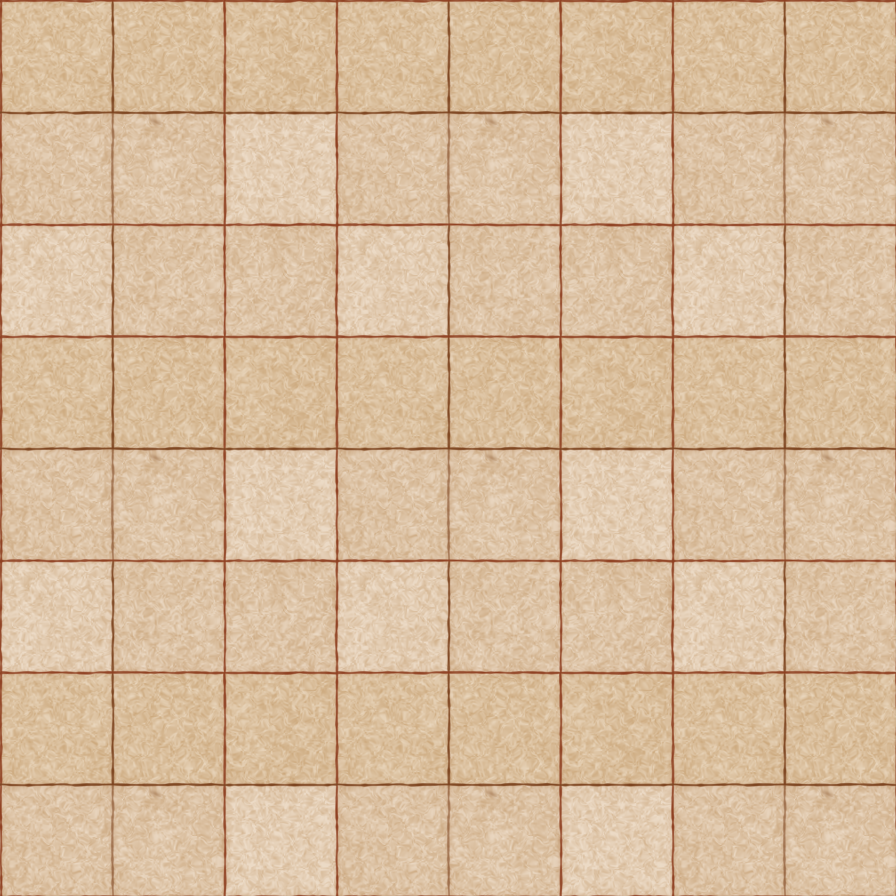
Reproduce this texture procedurally as a three.js fragment shader.

```glsl
// Square grid of grainy sandstone tiles with thin rust joints, in a 3 by 3 tint cycle.
#define TILES 8.0
#define CYCLE 3.0
#define JOINT_HALF_WIDTH 0.0095
#define JOINT_SOFTNESS 0.008
#define JOINT_OFFSET 0.007
#define GRAIN_SCALE 29.0
#define GRAIN_CONTRAST 0.95
#define SAND_DARK vec3(0.815, 0.685, 0.535)
#define SAND_LIGHT vec3(0.912, 0.836, 0.748)
#define RUST vec3(0.56, 0.25, 0.13)
#define BROWN vec3(0.47, 0.27, 0.12)

varying vec2 vUv;

float hash(vec2 p) {
  vec3 q = fract(vec3(p.xyx) * 0.1031);
  q += dot(q, q.yzx + 33.33);
  return fract((q.x + q.y) * q.z);
}

float noise(vec2 p) {
  vec2 i = floor(p);
  vec2 f = fract(p);
  f = f * f * (3.0 - 2.0 * f);
  float low = mix(hash(i), hash(i + vec2(1.0, 0.0)), f.x);
  float high = mix(hash(i + vec2(0.0, 1.0)), hash(i + vec2(1.0, 1.0)), f.x);
  return mix(low, high, f.y);
}

// 1 where the cyclic index equals n
float isIndex(float index, float n) {
  return 1.0 - step(0.5, abs(index - n));
}

// Lightness of a tile by its column and row in the cycle
float tileTint(vec2 id) {
  float pale = isIndex(id.x, 2.0) * isIndex(id.y, 1.0)
             + isIndex(id.x, 0.0) * isIndex(id.y, 2.0);
  float tint = (hash(id + 4.7) - 0.5) * 0.06;
  tint += 0.25 * pale - 0.07 * isIndex(id.y, 0.0);
  return tint + 0.04 * isIndex(id.y, 1.0);
}

// Fine pitted grain with faint broad mottling
float stoneGrain(vec2 p) {
  vec2 warp = vec2(noise(p * 14.0), noise(p * 14.0 + 51.0)) - 0.5;
  vec2 q = p * GRAIN_SCALE + warp * 1.5;
  float grain = (noise(q) - 0.5) * 0.6;
  grain += (noise(q * 1.9 + 17.0) - 0.5) * 0.65;
  grain += (noise(p * 6.0 + 31.0) - 0.5) * 0.15;
  grain += (noise(p * 2.3 + 73.0) - 0.5) * 0.12;
  return grain * GRAIN_CONTRAST;
}

// Coverage of a joint at a signed distance, with a wavering edge
float joint(float dist, float along, float seed) {
  float waver = (noise(vec2(along * 9.0, seed * 13.0)) - 0.5) * 0.009;
  float swell = (noise(vec2(along * 24.0, seed * 7.0 + 40.0)) - 0.5) * 0.006;
  float halfWidth = JOINT_HALF_WIDTH + swell;
  return 1.0 - smoothstep(halfWidth - JOINT_SOFTNESS,
                          halfWidth + JOINT_SOFTNESS, abs(dist + waver));
}

void main() {
  // Tile coordinates, rows counted downwards
  vec2 grid = vec2(vUv.x, 1.0 - vUv.y) * TILES - JOINT_OFFSET;
  vec2 cyclePos = mod(grid, CYCLE);
  vec2 id = floor(cyclePos);
  vec2 local = fract(grid);
  vec2 jointId = mod(floor(grid + 0.5), CYCLE);
  vec2 toJoint = fract(grid + 0.5) - 0.5;

  // Stone surface
  float shade = 0.5 + tileTint(id) + stoneGrain(cyclePos);
  vec3 color = mix(SAND_DARK, SAND_LIGHT, clamp(shade, -0.15, 1.12));
  color.b -= 0.012 * isIndex(id.y, 0.0);

  // Small stain near the top of one tile per cycle
  vec2 stain = (local - vec2(0.38, 0.08)) * vec2(1.0, 2.0);
  stain.y -= stain.x * 0.7;
  float stained = exp(-dot(stain, stain) * 450.0) * isIndex(id.x, 1.0) * isIndex(id.y, 1.0);
  color = mix(color, vec3(0.66, 0.49, 0.34), stained * 0.65);

  // Warm grime beside the joints
  vec2 edge = abs(toJoint);
  float grime = exp(-min(edge.x, edge.y) * 45.0);
  color *= 1.0 - grime * vec3(0.05, 0.09, 0.12) * (0.5 + noise(cyclePos * 18.0));

  // Joints: some runs are browner, some worn faint
  float brownX = isIndex(jointId.x, 1.0);
  float brownY = isIndex(jointId.y, 1.0);
  float faint = brownX * isIndex(id.y, 1.0);
  float across = joint(toJoint.x, cyclePos.y, jointId.x + 1.0);
  float down = joint(toJoint.y, cyclePos.x, jointId.y + 5.0);
  float wearX = 0.82 + 0.18 * noise(vec2(cyclePos.y * 16.0, jointId.x * 9.0));
  float wearY = 0.84 + 0.16 * noise(vec2(cyclePos.x * 16.0, jointId.y * 9.0 + 60.0));
  color = mix(color, mix(RUST, BROWN, brownX * 0.8), across * wearX * (1.0 - 0.4 * faint));
  color = mix(color, mix(RUST, BROWN, brownY * 0.8), down * wearY);

  gl_FragColor = vec4(color, 1.0);
}
```
